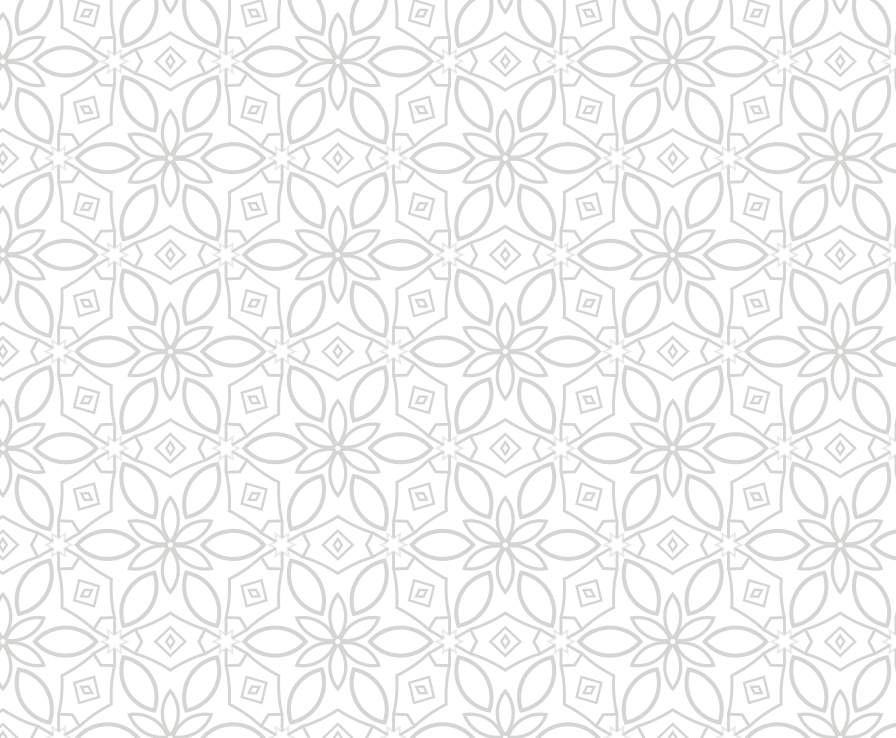
Write a WebGL 2 fragment shader that draws this pattern.

```glsl
#version 300 es
precision highp float;
// Line ornament of six-fold flowers on a triangular lattice, with diamonds
// between neighbours and small stars where three flowers meet. Mirror folds
// reduce the plane to one wedge, in which each outline is a distance function.

#define CANVAS_WIDTH 768.0           // design units across the canvas
#define SPACING 165.75               // distance between neighbouring flowers
#define ANCHOR vec2(146.0, 497.0)    // centre of one flower
#define PETAL_WIDTH 3.5
#define INNER_WIDTH 2.8
#define FRAME_WIDTH 2.5
#define DIAMOND_WIDTH 2.1
#define STAR_WIDTH 1.6
#define PAPER vec3(1.0)
#define INK vec3(0.835, 0.835, 0.83)
#define PALE_INK vec3(0.92, 0.91, 0.91)

uniform vec2 u_resolution;
out vec4 fragColor;

const float SQRT3 = 1.7320508;
float pixelSize;

// Smooth coverage of the region where d is negative.
float fill(float d) {
    return clamp(0.5 - d / pixelSize, 0.0, 1.0);
}

float stroke(float d, float width) {
    return fill(abs(d) - 0.5 * width);
}

// Offset from the nearest flower centre.
vec2 latticeCell(vec2 p) {
    vec2 period = SPACING * vec2(SQRT3, 1.0);
    vec2 a = p - period * floor(p / period + 0.5);
    vec2 b = p - period * (floor(p / period) + 0.5);
    return dot(a, a) < dot(b, b) ? a : b;
}

// Reflect into the wedge from 0 to 30 degrees.
vec2 foldWedge(vec2 p) {
    const vec2 normal = vec2(-0.5, 0.8660254);
    p = abs(p);
    p -= 2.0 * max(dot(p, normal), 0.0) * normal;
    return vec2(p.x, abs(p.y));
}

// Pointed lens given by half its length and half its width.
float lens(vec2 p, vec2 halfSize) {
    float radius = dot(halfSize, halfSize) / (2.0 * halfSize.y);
    return length(vec2(p.x, abs(p.y) + radius - halfSize.y)) - radius;
}

float rhombus(vec2 p, vec2 halfSize) {
    return (dot(abs(p), halfSize.yx) - halfSize.x * halfSize.y) / length(halfSize);
}

float segment(vec2 p, vec2 a, vec2 b) {
    vec2 ab = b - a;
    return length(p - a - ab * clamp(dot(p - a, ab) / dot(ab, ab), 0.0, 1.0));
}

// Signed distance to the edge line of a six-pointed star.
float star(vec2 p, float tip, float valley) {
    vec2 edge = vec2(0.8660254, 0.5) * valley - vec2(tip, 0.0);
    vec2 outward = normalize(vec2(edge.y, -edge.x));
    return dot(foldWedge(p) - vec2(tip, 0.0), outward);
}

void main() {
    pixelSize = CANVAS_WIDTH / u_resolution.x;
    vec2 wedge = foldWedge(latticeCell(gl_FragCoord.xy * pixelSize - ANCHOR));

    // Axis towards the neighbouring flower, and offset from its midpoint.
    vec2 axial = vec2(dot(wedge, vec2(0.8660254, 0.5)),
                      dot(wedge, vec2(0.5, -0.8660254)));
    vec2 mid = vec2(0.5 * SPACING - axial.x, axial.y);

    // Flower: outer petals, inner petals and a hollow hub.
    float ink = stroke(lens(wedge - vec2(53.8, 0.0), vec2(26.3, 12.0)), PETAL_WIDTH);
    ink = max(ink, stroke(lens(axial - vec2(21.5, 0.0), vec2(19.0, 6.8)), INNER_WIDTH));
    float hub = length(wedge) - 3.2;
    ink = max(ink * (1.0 - fill(hub)), stroke(hub, DIAMOND_WIDTH));

    // Scalloped frame: bowed side, straight end and chevron.
    const vec2 corner = vec2(10.4, 30.0);
    float bow = mid.x - (24.5 - 0.65 * mid.y + 0.006 * mid.y * mid.y);
    float slope = -0.65 + 0.012 * mid.y;
    float side = max(abs(bow) / sqrt(1.0 + slope * slope), mid.y - corner.y);
    float frame = min(side, segment(mid, corner, vec2(3.5, 42.0)));
    frame = min(frame, segment(mid, corner, vec2(0.0, 24.5)));
    ink = max(ink, stroke(frame, FRAME_WIDTH));

    // Nested diamonds at the midpoint.
    ink = max(ink, stroke(rhombus(mid, vec2(12.2, 12.8)), DIAMOND_WIDTH));
    ink = max(ink, stroke(rhombus(mid, vec2(5.2, 3.4)), DIAMOND_WIDTH));

    // Pale star with a clear interior, lying over the frame ends.
    float starEdge = star(wedge - vec2(SPACING / SQRT3, 0.0), 11.0, 5.6);
    ink *= 1.0 - fill(starEdge);

    vec3 color = mix(PAPER, PALE_INK, stroke(starEdge, STAR_WIDTH));
    fragColor = vec4(mix(color, INK, ink), 1.0);
}
```
